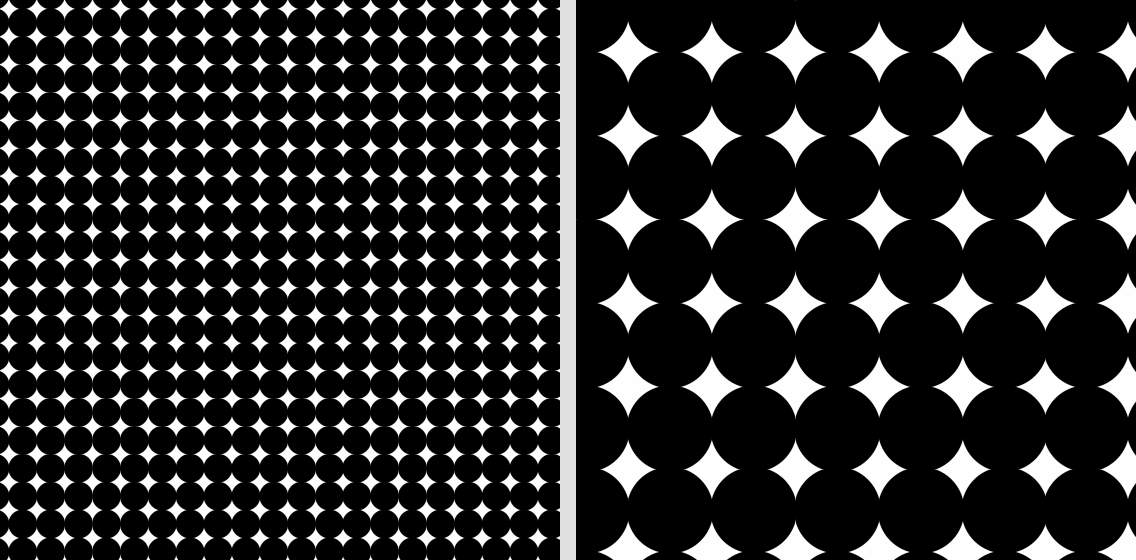
Left, the full canvas; right, a detail of the centre.
Write a Shadertoy shader that draws this pattern.

```glsl
// Black discs on a square grid overlap slightly, leaving white
// four-pointed stars in the gaps. Each pixel is folded into one cell and
// shaded by its distance to the disc; a thin strip is skipped at one seam.

const float PITCH       = 0.0498;   // grid spacing, about 20 repeats
const float FIRST_STAR  = 0.0158;   // first star centre from left and top
const float DISC_RADIUS = 0.5175;   // in cells; above 0.5 the discs overlap
const float SEAM_STAR   = 12.0;     // star row and column cut by the seam
const float SEAM_LOSS   = 0.0013;   // width of the skipped strip
const vec3  DISC_COLOR  = vec3(0.0);
const vec3  STAR_COLOR  = vec3(0.995);

// Skips a narrow strip through the middle of the seam stars on both axes
vec2 skipSeam(vec2 p) {
    float seam = FIRST_STAR + SEAM_STAR * PITCH - 0.5 * SEAM_LOSS;
    return p + SEAM_LOSS * step(seam, p);
}

// Signed distance to the disc of the current cell, in canvas units
float discDistance(vec2 p) {
    vec2 cell = fract((p - FIRST_STAR) / PITCH) - 0.5;
    return (length(cell) - DISC_RADIUS) * PITCH;
}

void mainImage(out vec4 fragColor, in vec2 fragCoord) {
    // Canvas position measured from the upper left
    float pixel = 1.0 / iResolution.y;
    vec2 p = fragCoord * pixel;
    p.y = 1.0 - p.y;

    // Smooth edge about one pixel wide
    float d = discDistance(skipSeam(p));
    float star = smoothstep(-0.7 * pixel, 0.7 * pixel, d);

    fragColor = vec4(mix(DISC_COLOR, STAR_COLOR, star), 1.0);
}
```
